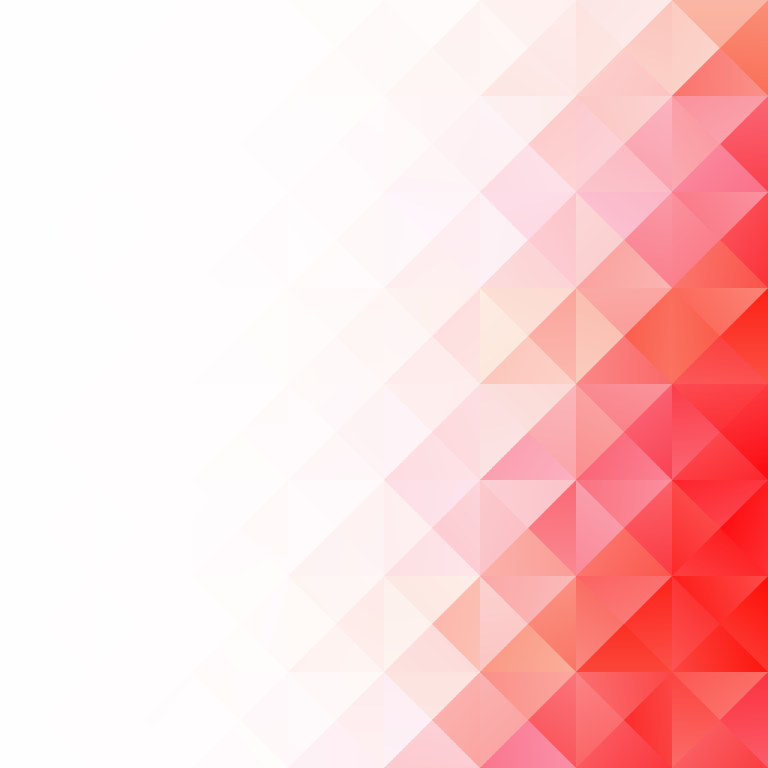
This background is drawn by a WebGL 2 fragment shader. Its source:

```glsl
#version 300 es
precision highp float;

uniform vec2 u_resolution;
out vec4 fragColor;

const float CELLS = 8.0;                          // grid cells per side
const int SAMPLES = 3;                            // edge smoothing, per axis
const vec3 PALE = vec3(1.0, 0.995, 0.997);
const vec3 RED = vec3(1.0, 0.06, 0.06);
const vec3 WARM_SHIFT = vec3(0.0, 0.025, -0.065); // toward peach, or pink if negative
const vec3 FRONT = vec3(5.45, 0.18, 0.02);        // half-tone column, as a curve of height
const vec2 STEEPNESS = vec2(1.5, -0.06);          // base and change with height
const vec2 SIDE_BIAS = vec2(0.06, -0.04);         // right facets darker, top ones lighter
const float BASE_BIAS = -0.02;
const float JITTER = 0.16;
const float SHEEN = 0.24;                         // gradient inside each facet
const vec2 POCKET = vec2(7.6, 0.3);               // lighter spot in the lower corner
const float POCKET_DEPTH = 0.3;
const float POCKET_FALLOFF = 1.5;
const float BAND_PERIOD = 3.05;                   // alternating peach and pink bands
const float BAND_PEAK = 1.5;
const float TAU = 6.2831853;

vec3 hash3(vec2 p) {
    vec3 q = fract(p.xyx * vec3(0.1031, 0.1030, 0.0973));
    q += dot(q, q.yxz + 33.33);
    return fract((q.xxy + q.yzz) * q.zyx);
}

// Smooth tone field: 0 is pale, 1 is full red.
float toneField(vec2 p) {
    float front = FRONT.x + p.y * (FRONT.y + p.y * FRONT.z);
    float steepness = STEEPNESS.x + STEEPNESS.y * p.y;
    float tone = 1.0 / (1.0 + exp(-(p.x - front) * steepness));
    vec2 d = p - POCKET;
    return tone - POCKET_DEPTH * exp(-dot(d, d) * POCKET_FALLOFF);
}

vec3 facetColor(vec2 p) {
    // Both diagonals split the cell into four triangles.
    vec2 cell = floor(p);
    vec2 local = p - cell - 0.5;
    vec2 side = abs(local.x) > abs(local.y)
        ? vec2(sign(local.x), 0.0)
        : vec2(0.0, sign(local.y));
    vec2 center = cell + 0.5 + side / 3.0;
    vec3 rnd = hash3(cell * 3.0 + side + 17.0);

    // Flat tone with per-facet variation, strongest in the midtones.
    float tone = toneField(center);
    float midtone = 4.0 * tone * (1.0 - tone);
    tone += midtone * (BASE_BIAS + dot(side, SIDE_BIAS) + JITTER * (rnd.x - 0.5));

    // Linear sheen in a random direction.
    float angle = TAU * rnd.y;
    tone += SHEEN * tone * dot(p - center, vec2(cos(angle), sin(angle)));
    tone = clamp(tone, 0.0, 1.0);

    // Peach and pink tint.
    float warmth = 0.6 * cos(TAU * (center.y - BAND_PEAK) / BAND_PERIOD) + rnd.z - 0.5;
    vec3 color = mix(PALE, RED, tone);
    color += WARM_SHIFT * warmth * midtone;
    color.r -= 0.02 * midtone;
    return clamp(color, 0.0, 1.0);
}

void main() {
    vec3 sum = vec3(0.0);
    for (int y = 0; y < SAMPLES; y++) {
        for (int x = 0; x < SAMPLES; x++) {
            vec2 offset = (vec2(x, y) + 0.5) / float(SAMPLES) - 0.5;
            sum += facetColor((gl_FragCoord.xy + offset) / u_resolution * CELLS);
        }
    }
    fragColor = vec4(sum / float(SAMPLES * SAMPLES), 1.0);
}
```
